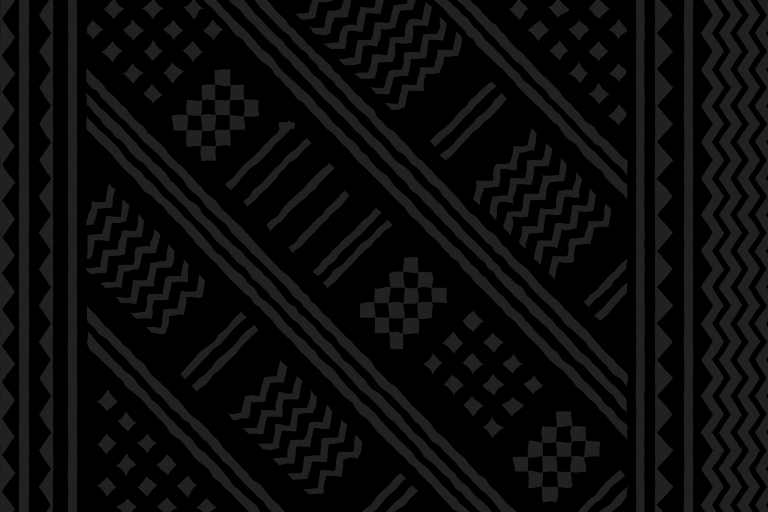
Give the GLSL for this pattern, as a Shadertoy shader.

```glsl
const vec2 CANVAS = vec2(768.0, 512.0);
const vec3 GROUND = vec3(0.0);
const vec3 INK = vec3(0.13);
const float TOOTH_PITCH = 36.3;

float hash(vec2 p) {
    return fract(sin(dot(p, vec2(41.3, 289.1))) * 43758.5);
}

float noise(vec2 p) {
    vec2 i = floor(p), f = fract(p);
    f = f * f * (3.0 - 2.0 * f);
    return mix(mix(hash(i), hash(i + vec2(1, 0)), f.x),
               mix(hash(i + vec2(0, 1)), hash(i + vec2(1, 1)), f.x), f.y);
}

float box(vec2 p, vec2 halfSize) {
    vec2 d = abs(p) - halfSize;
    return max(d.x, d.y);
}

float bar(float x, float left, float right) {
    return abs(x - 0.5 * (left + right)) - 0.5 * (right - left);
}

// Triangle wave: 1 at the tip, 0 in the notch
float toothWave(float y, float tip) {
    return abs(2.0 * fract((y - tip) / TOOTH_PITCH) - 1.0);
}

// Saw edge growing from a straight base; side is +1 or -1
float teeth(vec2 p, float base, float side, float depth, float tip) {
    float x = (p.x - base) * side;
    return max(-x, (x - mix(2.0, depth, toothWave(p.y, tip))) * 0.8);
}

// Offset from the nearest centre of a diagonal lattice
vec2 lattice(vec2 p, vec2 top, vec2 spacing, vec2 count) {
    vec2 q = (p - top) / spacing;
    vec2 id = clamp(round(0.5 * vec2(q.y + q.x, q.y - q.x)), vec2(0.0), count - 1.0);
    return p - top - spacing * vec2(id.x - id.y, id.x + id.y);
}

float checker(vec2 p, vec2 top) {
    return box(lattice(p, top, vec2(14.3, 15.1), vec2(3, 4)), vec2(7.3, 7.7));
}

float diamonds(vec2 p, vec2 top, vec2 count) {
    vec2 q = pow(abs(lattice(p, top, vec2(20.0, 21.3), count)), vec2(0.86));
    return (pow(q.x + q.y, 1.0 / 0.86) - 10.5) * 0.7;
}

// Rising 45 degree stroke from its lower end
float slash(vec2 p, vec2 start, float len) {
    vec2 q = p - start;
    vec2 r = vec2(q.x - q.y, q.x + q.y) * 0.7071;
    return box(r - vec2(0.5 * len, 0.0), vec2(0.5 * len, 3.7));
}

// Stepped lines descending to the left, stacked along the band
float stairs(vec2 p, vec2 top, float lines, float steps) {
    vec2 q = p - top;
    float along = (q.y - q.x) * 0.7071 / 25.2;
    float across = (q.x + q.y) * 0.7071;
    float t = fract(along);
    across -= 10.0 * min(t / 0.58, (1.0 - t) / 0.42);
    float id = clamp(round(across / 21.2), 0.0, lines - 1.0);
    float stroke = abs(across - id * 21.2) * 0.76 - 3.3;
    return max(stroke, (abs(along - 0.5 * steps) - 0.5 * steps) * 25.2);
}

float borders(vec2 p) {
    float d = min(bar(p.x, 19.0, 29.0), bar(p.x, 68.0, 77.0));
    d = min(d, min(bar(p.x, 636.0, 644.5), bar(p.x, 684.0, 693.0)));
    d = min(d, teeth(p, 0.0, 1.0, 15.0, 1.0));
    d = min(d, teeth(p, 53.0, -1.0, 14.0, 15.0));
    d = min(d, teeth(p, 655.0, 1.0, 18.0, 15.0));
    for (int i = 0; i < 4; i++) {
        float center = 706.5 + 18.0 * float(i) + 12.0 * toothWave(p.y, 15.0);
        d = min(d, (abs(p.x - center) - 5.6) * 0.83);
    }
    return d;
}

float field(vec2 p) {
    // Diagonal stripes
    float d = 1e3;
    float stripes[10] = float[](-480.0, -457.0, -269.0, -244.0, -217.0, -15.0, 9.0, 33.0, 223.0, 248.0);
    for (int i = 0; i < 10; i++)
        d = min(d, abs(p.y - 1.035 * p.x - stripes[i]) * 0.695 - 4.6);

    // Single and paired strokes
    float strokes[6] = float[](0.0, 17.0, 41.0, 63.0, 87.0, 98.0);
    for (int i = 0; i < 6; i++)
        d = min(d, slash(p, vec2(228.0, 187.0) + strokes[i], i == 3 ? 80.0 : 90.0));
    d = min(d, box(p - vec2(287.0, 126.0), vec2(7.5, 3.2)));
    vec2 pairs[5] = vec2[](vec2(432, 145), vec2(183, 376), vec2(586, 305), vec2(342, 537), vec2(560, 534));
    for (int i = 0; i < 10; i++)
        d = min(d, slash(p, pairs[i / 2] + vec2(11.5, 12.5) * float(i % 2), 87.0));

    // Checkers and diamond clusters
    vec2 checkers[3] = vec2[](vec2(223, 77.5), vec2(411, 265), vec2(564, 419));
    for (int i = 0; i < 3; i++) {
        d = min(d, checker(p, checkers[i]));
        d = min(d, diamonds(p, vec2(107.0, 401.0 + 42.6 * float(i)), vec2(6, 1)));
    }
    d = min(d, diamonds(p, vec2(473, 321), vec2(4, 3)));
    d = min(d, diamonds(p, vec2(153, -34), vec2(4, 4)));
    d = min(d, diamonds(p, vec2(559, -34), vec2(6, 3)));

    // Stepped clusters
    d = min(d, stairs(p, vec2(112, 187), 7.0, 3.0));
    d = min(d, stairs(p, vec2(534, 131), 6.0, 3.58));
    d = min(d, stairs(p, vec2(284, 363), 6.0, 3.0));
    d = min(d, stairs(p, vec2(369, -55), 7.0, 4.0));
    return max(d, bar(p.x, 87.0, 627.0));
}

void mainImage(out vec4 fragColor, in vec2 fragCoord) {
    vec2 p = fragCoord / iResolution.xy * CANVAS;
    p.y = CANVAS.y - p.y;
    // Slightly uneven hand-cut edges
    vec2 wobble = vec2(noise(p / 9.0), noise(p / 9.0 + 70.0)) - 0.5;
    float d = min(borders(p + 0.8 * wobble), field(p + 2.6 * wobble));
    float soft = 0.6 * CANVAS.y / iResolution.y;
    fragColor = vec4(mix(INK, GROUND, smoothstep(-soft, soft, d)), 1.0);
}
```
